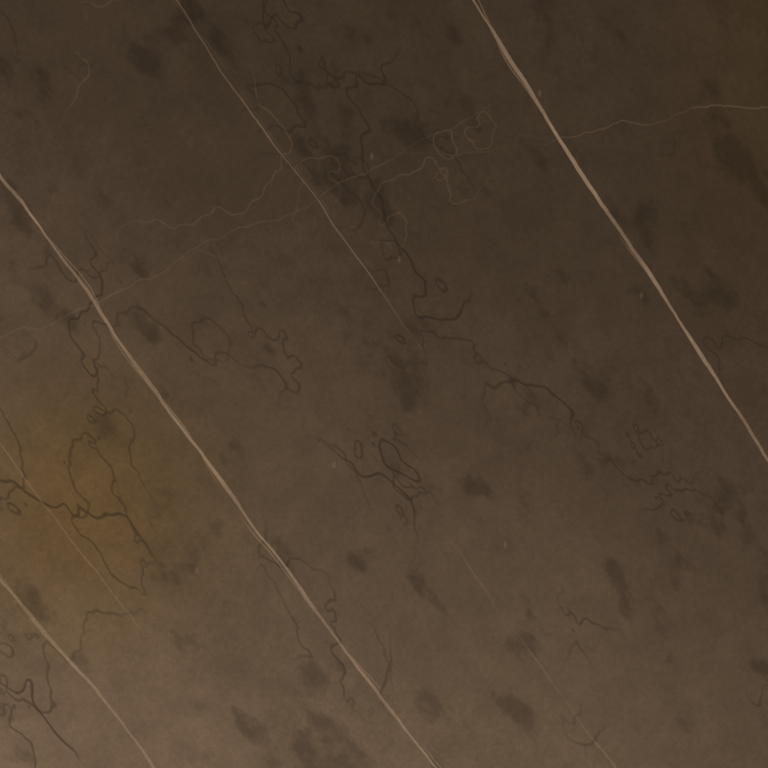
Give the GLSL for this texture, as a WebGL 2 fragment shader.

```glsl
#version 300 es
precision highp float;
// Dark brown polished marble with slanting pale veins, hairlines and fine cracks.
uniform vec2 u_resolution;
out vec4 fragColor;

const vec3 DARK_STONE = vec3(0.243, 0.196, 0.149);
const vec3 LIGHT_STONE = vec3(0.455, 0.372, 0.292);
const vec3 VEIN_COLOR = vec3(0.575, 0.475, 0.380);
const vec3 CRACK_COLOR = vec3(0.150, 0.118, 0.092);
const vec3 OCHRE_TINT = vec3(1.02, 0.97, 0.79);
const vec2 VEIN_DIR = vec2(0.6, -0.8);
const float FIRST_VEIN = 0.156;
const float VEIN_SPACING = 0.302;
const float VEIN_WIDTH = 0.0021;
const float HAIR_WIDTH = 0.0009;
const float CRACK_WIDTH = 0.0012;
const float MOTTLE = 0.13;
const float GRAIN = 0.050;

float hash(vec2 p) {
  vec3 q = fract(p.xyx * 0.1031);
  q += dot(q, q.yzx + 33.33);
  return fract((q.x + q.y) * q.z);
}

float noise(vec2 p) {
  vec2 cell = floor(p), f = fract(p);
  f = f * f * (3.0 - 2.0 * f);
  return mix(mix(hash(cell), hash(cell + vec2(1, 0)), f.x),
             mix(hash(cell + vec2(0, 1)), hash(cell + vec2(1, 1)), f.x), f.y);
}

// Layered noise centred on zero.
float fbm(vec2 p) {
  float sum = 0.0, amp = 0.5;
  for (int i = 0; i < 5; i++) {
    sum += amp * (noise(p) - 0.5);
    p = mat2(0.8, 0.6, -0.6, 0.8) * p * 2.03 + 17.3;
    amp *= 0.5;
  }
  return sum;
}

float stroke(float dist, float width, float px) {
  float soft = 0.75 * px + 0.0003;
  return (1.0 - smoothstep(max(width - soft, 0.0), width + soft, abs(dist)))
       * min(1.0, 2.0 * width / px);
}

// Wandering contour of the noise field, drawn as a thin crack.
float crack(vec2 p, float scale, float px) {
  vec2 step2 = vec2(0.02, 0.0);
  vec2 q = p * scale;
  float n = fbm(q);
  vec2 slope = vec2(fbm(q + step2.xy) - n, fbm(q + step2.yx) - n) / step2.x;
  return stroke(n / (max(length(slope), 0.15) * scale), CRACK_WIDTH, px);
}

float wander(float along, float seed) {
  return 0.012 * (noise(vec2(along * 4.0 + 9.0, seed)) - 0.5)
       + 0.009 * fbm(vec2(along * 14.0 + 30.0, seed * 3.7));
}

// A pale vein of uneven width with a fine strand that splits off and rejoins.
float vein(float along, float across, float width, float seed, float px) {
  float d = across + wander(along, seed);
  float swell = 0.55 + 0.9 * noise(vec2(along * 17.0 + 40.0, seed));
  float split = 0.014 * (noise(vec2(along * 9.0 + 70.0, seed)) - 0.5);
  float strand = stroke(d + split, width * 0.35, px)
               * smoothstep(0.45, 0.75, noise(vec2(along * 11.0 + 20.0, seed)));
  return max(stroke(d, width * swell, px), 0.6 * strand);
}

void main() {
  vec2 uv = gl_FragCoord.xy / u_resolution.y;
  float px = 1.0 / u_resolution.y;
  float along = dot(uv, VEIN_DIR);
  float across = dot(uv, vec2(-VEIN_DIR.y, VEIN_DIR.x));
  vec2 slant = vec2(along * 0.6, across);

  // Stone body: broad light from the lower left, warm stains, clouds.
  float light = 1.0 - smoothstep(-0.2, 1.02, dot(uv, vec2(0.4, 0.8)) + 0.12 * fbm(uv * 2.5 + 4.0));
  vec3 color = mix(DARK_STONE, LIGHT_STONE, light);
  float stain = exp(-dot(uv - vec2(0.11, 0.35), uv - vec2(0.11, 0.35)) * 38.0)
              + 0.6 * smoothstep(0.8, 1.05, uv.x) * smoothstep(0.4, 0.9, uv.y);
  color *= mix(vec3(1.0), OCHRE_TINT, clamp(stain, 0.0, 1.0));
  color *= 1.0 + MOTTLE * fbm(slant * 9.0 + 2.0) + MOTTLE * fbm(uv * 38.0);
  color *= 1.0 - 0.16 * smoothstep(0.12, 0.30, fbm(slant * 24.0 + 51.0));

  // Broken dark cracks that lean with the veins.
  float darkMask = smoothstep(0.46, 0.78, noise(slant * 11.0 + 5.0));
  float darkCracks = crack(slant + 3.0, 5.0, px) + 0.7 * crack(slant + 8.0, 9.0, px);
  color = mix(color, CRACK_COLOR, 0.42 * darkMask * min(darkCracks, 1.0));

  // Faint pale web and two long hairlines rising to the right.
  float webMask = smoothstep(0.55, 0.85, noise(uv * 7.0 + 31.0)) * smoothstep(0.4, 0.8, uv.y);
  float pale = 0.14 * webMask * crack(uv + 6.0, 4.5, px);
  for (int k = 0; k < 2; k++) {
    float f = float(k);
    float d = uv.y - mix(0.57, 0.71, f) - mix(0.45, 0.15, f) * uv.x;
    d = 0.92 * d + 0.06 * fbm(vec2(uv.x * 10.0, f * 7.0 + 2.0));
    float reach = mix(1.0 - smoothstep(0.55, 0.7, uv.x), smoothstep(0.5, 0.65, uv.x), f);
    pale = max(pale, 0.24 * reach * stroke(d, HAIR_WIDTH, px) * noise(uv * 16.0 + f));
  }

  // Main veins; the third is a hairline that fades out on its way down.
  for (int k = 0; k < 4; k++) {
    float f = float(k);
    float offset = FIRST_VEIN + VEIN_SPACING * f + along * (0.03 - 0.033 * f);
    bool thin = k == 2;
    float strength = thin ? 0.42 * (1.0 - smoothstep(-0.3, -0.05, along)) : 0.74;
    strength *= 0.7 + 0.45 * noise(vec2(along * 22.0 + 60.0, f));
    pale = max(pale, strength * vein(along, across - offset, thin ? HAIR_WIDTH : VEIN_WIDTH, f + 1.0, px));
  }

  // Fine companion hairlines between the main veins.
  for (int k = 0; k < 2; k++) {
    float f = float(k);
    float reach = k == 0 ? 1.0 : smoothstep(0.05, 0.25, along);
    float strength = 0.36 * reach * noise(vec2(along * 13.0 + 80.0, f));
    pale = max(pale, strength * vein(along, across - 0.257 - 0.388 * f, HAIR_WIDTH, f + 8.0, px));
  }

  // Sparse small pale flecks.
  vec2 cell = floor(uv * 22.0);
  vec2 spot = fract(uv * 22.0) - 0.3 - 0.4 * vec2(hash(cell), hash(cell + 7.0));
  float fleck = 1.0 - smoothstep(0.03, 0.12, length(spot * vec2(1.5, 0.8)));
  pale = max(pale, 0.22 * fleck * step(0.965, hash(cell + 19.0)));
  color = mix(color, VEIN_COLOR, pale);

  // Fine surface grain.
  color *= 1.0 + GRAIN * (noise(uv * 420.0) + noise(uv * 190.0 + 11.0) - 1.0);
  fragColor = vec4(color, 1.0);
}
```
